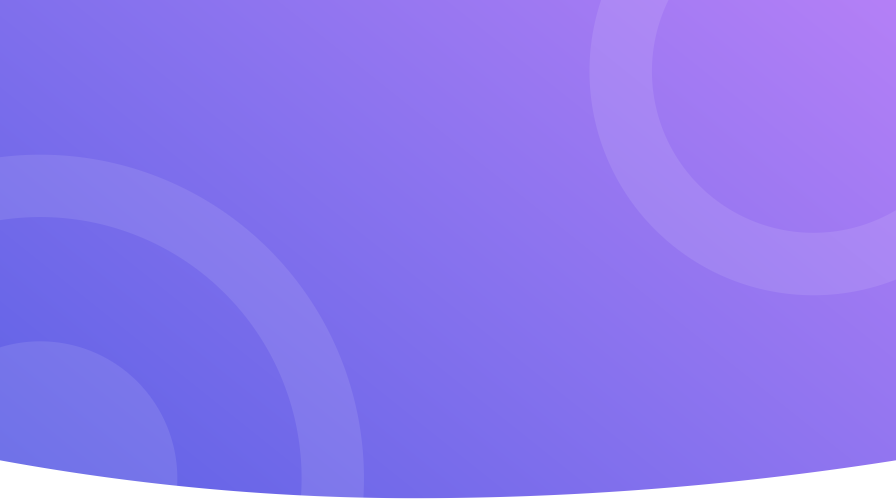
Write a Shadertoy shader that draws this background.

```glsl
// A diagonal indigo-to-violet gradient with pale translucent rings and a disc,
// closed at the bottom by a shallow white curve. Shapes are circle distance
// functions; all lengths are fractions of the canvas width.

const vec3 INDIGO = vec3(0.363, 0.380, 0.898);
const vec3 IRIS   = vec3(0.530, 0.447, 0.933);
const vec3 VIOLET = vec3(0.706, 0.500, 0.965);
const vec3 WHITE  = vec3(1.0);

const vec2  GRADIENT_DIR = vec2(0.8, 1.0);
const float OVERLAY      = 0.10;   // opacity of rings and disc

const vec2  LOW_CENTER  = vec2(0.0449, 0.0241);
const float LOW_OUTER   = 0.3613;
const float LOW_INNER   = 0.2917;
const float DISC_RADIUS = 0.1530;

const vec2  HIGH_CENTER = vec2(0.9079, 0.4785);
const float HIGH_OUTER  = 0.2500;
const float HIGH_INNER  = 0.1803;

const float CURVE_X      = 0.462;  // lowest point of the bottom curve
const float CURVE_BOTTOM = 0.0020;
const float CURVE_RISE   = 0.0423; // height gained at either side

// Antialiased coverage of the region where distance d is negative.
float coverage(float d, float pixel) {
    return clamp(0.5 - d / pixel, 0.0, 1.0);
}

float ringDistance(vec2 p, float inner, float outer) {
    float r = length(p);
    return max(r - outer, inner - r);
}

vec3 gradient(vec2 p, float height) {
    float t = dot(p, GRADIENT_DIR) / dot(vec2(1.0, height), GRADIENT_DIR);
    return t < 0.5 ? mix(INDIGO, IRIS, 2.0 * t) : mix(IRIS, VIOLET, 2.0 * t - 1.0);
}

// Two half parabolas that meet at the lowest point.
float curveHeight(float x) {
    float span = x < CURVE_X ? CURVE_X : 1.0 - CURVE_X;
    float s = (x - CURVE_X) / span;
    return CURVE_BOTTOM + CURVE_RISE * s * s;
}

void mainImage(out vec4 fragColor, in vec2 fragCoord) {
    float pixel = 1.0 / iResolution.x;
    vec2 p = fragCoord * pixel;
    vec3 color = gradient(p, iResolution.y * pixel);

    // Translucent shapes
    float lowRing  = ringDistance(p - LOW_CENTER, LOW_INNER, LOW_OUTER);
    float highRing = ringDistance(p - HIGH_CENTER, HIGH_INNER, HIGH_OUTER);
    float disc     = length(p - LOW_CENTER) - DISC_RADIUS;
    float shapes   = min(disc, min(lowRing, highRing));
    color = mix(color, WHITE, OVERLAY * coverage(shapes, pixel));

    // White area under the curve
    color = mix(color, WHITE, coverage(p.y - curveHeight(p.x), pixel));

    fragColor = vec4(color, 1.0);
}
```
